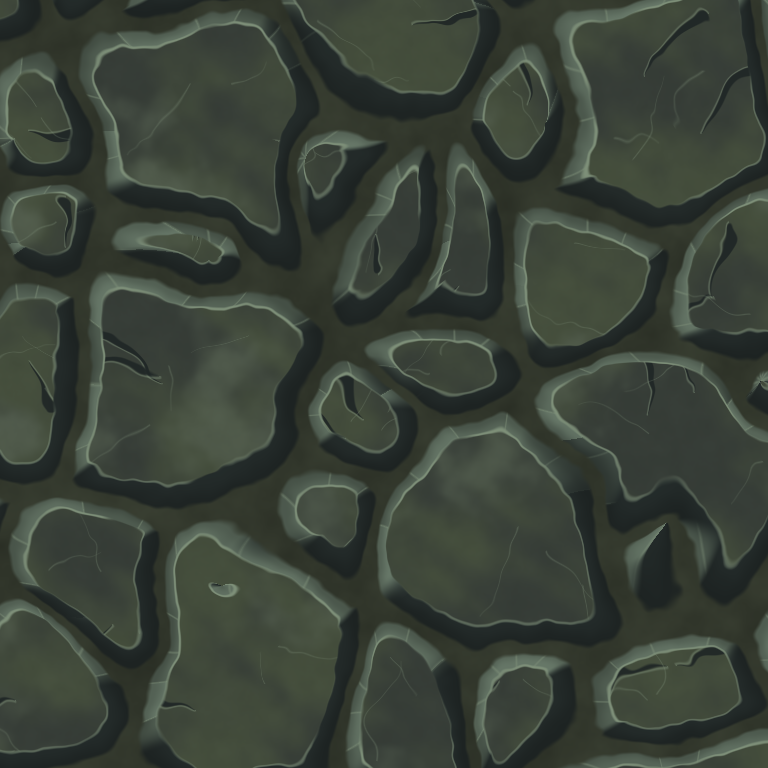
A Shadertoy shader for this texture:

```glsl
// Mossy flagstones in a painted style. A Voronoi diagram weighted by stone radius
// gives big and small rounded stones; the distance to the joint then picks mortar,
// a bevel lit from the upper left, a thin chipped rim, and a mottled, cracked face.

const float STONES_ACROSS = 5.3;
const float TAU = 6.2831853;
const vec2 LIGHT_DIR = vec2(-0.55, 0.835);

const vec3 MORTAR = vec3(0.195, 0.215, 0.170);
const vec3 SHADOW = vec3(0.125, 0.152, 0.150);
const vec3 BEVEL = vec3(0.335, 0.390, 0.340);
const vec3 RIM = vec3(0.500, 0.570, 0.480);
const vec3 FACE_SLATE = vec3(0.212, 0.238, 0.215);
const vec3 FACE_MOSS = vec3(0.268, 0.305, 0.235);
const vec3 FACE_PALE = vec3(0.330, 0.372, 0.312);

struct Stone { vec2 id; vec2 centre; float radius; float edge; vec2 normal; };

vec2 hash22(vec2 p) {
    vec3 h = fract(vec3(p.xyx) * vec3(0.1031, 0.1030, 0.0973));
    h += dot(h, h.yzx + 33.33);
    return fract((h.xx + h.yz) * h.zy);
}

float noise(vec2 p) {
    vec2 i = floor(p), f = fract(p);
    vec2 u = f * f * (3.0 - 2.0 * f);
    float low = mix(hash22(i).x, hash22(i + vec2(1, 0)).x, u.x);
    float high = mix(hash22(i + vec2(0, 1)).x, hash22(i + vec2(1, 1)).x, u.x);
    return mix(low, high, u.y);
}

float fbm(vec2 p) {
    float sum = 0.0, amp = 0.5;
    for (int i = 0; i < 4; i++) {
        sum += amp * noise(p);
        p = mat2(1.6, 1.2, -1.2, 1.6) * p + 7.3;
        amp *= 0.5;
    }
    return sum / 0.9375;
}

vec2 warp(vec2 p, float freq, float amount) {
    return p + amount * (vec2(noise(p * freq), noise(p * freq + 31.7)) - 0.5);
}

vec2 polar(float angle) { return vec2(cos(angle), sin(angle)); }

float line(float d, float halfWidth, float px) {
    return 1.0 - smoothstep(halfWidth - px, halfWidth + px, abs(d));
}

vec2 stoneCentre(vec2 cell) { return cell + 0.1 + 0.8 * hash22(cell); }

float stoneRadius(vec2 cell) {
    float h = hash22(cell + vec2(17.0, 43.0)).x;
    return 0.75 * h * h;
}

// Owning stone, rounded distance to its joint and the outward normal there
Stone findStone(vec2 p) {
    Stone s;
    vec2 base = floor(p);
    float nearest = 1e3;
    for (int k = 0; k < 25; k++) {
        vec2 cell = base + vec2(k % 5 - 2, k / 5 - 2);
        float d = length(p - stoneCentre(cell)) - stoneRadius(cell);
        if (d < nearest) { nearest = d; s.id = cell; }
    }
    s.centre = stoneCentre(s.id);
    s.radius = stoneRadius(s.id);
    vec2 outward = normalize(p - s.centre + 1e-5), normalSum = vec2(0);
    float weightSum = 1e-30, rounding = 0.065;
    for (int k = 0; k < 25; k++) {
        vec2 cell = base + vec2(k % 5 - 2, k / 5 - 2);
        if (cell == s.id) continue;
        vec2 q = p - stoneCentre(cell);
        vec2 slope = outward - normalize(q + 1e-5);
        float gap = (length(q) - stoneRadius(cell) - nearest) / max(length(slope), 0.35);
        float w = exp(-gap / rounding);
        weightSum += w;
        normalSum += w * slope;
    }
    s.edge = -rounding * log(weightSum);
    s.normal = normalSum / max(length(normalSum), 1e-20);
    return s;
}

// Signed distance to a segment, and the position along it
vec2 stroke(vec2 p, vec2 a, vec2 b) {
    vec2 pa = p - a, ba = b - a;
    float t = clamp(dot(pa, ba) / dot(ba, ba), 0.0, 1.0);
    float side = pa.x * ba.y > pa.y * ba.x ? 1.0 : -1.0;
    return vec2(side * length(pa - ba * t), t);
}

vec3 faceColor(vec2 p, vec2 id) {
    float cloud = fbm(p * 1.3 + 5.0) + 0.12 * (hash22(id + 9.0).y - 0.5);
    float brush = noise(mat2(0.8, 2.6, -0.6, 3.5) * p * 1.6);
    vec3 col = mix(FACE_SLATE, FACE_MOSS, smoothstep(0.28, 0.72, cloud + 0.2 * (brush - 0.5)));
    col = mix(col, FACE_PALE, 0.75 * smoothstep(0.52, 0.8, fbm(p * 1.8 + 40.0)));
    return col * (0.96 + 0.08 * fbm(p * 9.0));
}

// Tapered dark cracks with a light lip, then faint hairline scratches
vec3 addCracks(vec3 col, vec2 p, Stone s, float px) {
    float reach = 0.4 + 0.6 * s.radius;
    vec2 bent = warp(warp(p, 3.0, 0.22), 9.0, 0.06);
    for (int k = 0; k < 5; k++) {
        vec2 h = hash22(s.id * 3.0 + float(k) * 11.0), g = hash22(s.id + float(k) * 23.0 + 5.0);
        if (k < 2) {
            vec2 a = s.centre + reach * 0.95 * polar(TAU * h.x);
            vec2 b = s.centre + reach * 0.35 * polar(TAU * h.x + 2.0 * h.y - 1.0);
            vec2 d = stroke(bent, a, b);
            float width = 0.034 * (1.0 - d.y) * (0.5 + noise(p * 8.0));
            float shown = step(g.x, 0.65);
            col = mix(col, RIM, 0.45 * shown * line(d.x - width - 0.008, 0.006, px));
            col = mix(col, SHADOW, 0.95 * shown * line(d.x, width, px));
        } else {
            vec2 a = s.centre + 1.4 * reach * (h - 0.5);
            vec2 d = stroke(bent, a, a + (0.25 + 0.4 * g.y) * polar(TAU * g.x));
            col = mix(col, RIM, 0.35 * (1.0 - 0.6 * d.y) * line(d.x, 0.004, px));
        }
    }
    return col;
}

void mainImage(out vec4 fragColor, in vec2 fragCoord) {
    float px = STONES_ACROSS / iResolution.y;
    vec2 p = fragCoord * px + 20.0;
    vec2 shaped = warp(warp(p, 1.4, 0.36), 5.0, 0.05);
    Stone s = findStone(shaped);
    float edge = s.edge + 0.022 * (noise(p * 13.0) - 0.5);

    // Bevel split into facets around the stone
    vec2 q = shaped - s.centre;
    float facets = floor(8.0 + 9.0 * s.radius);
    float turn = atan(q.y, q.x) / TAU * facets;
    float facetTone = hash22(s.id * 5.0 + floor(turn)).x - 0.5;
    float facing = dot(s.normal, LIGHT_DIR);
    float lit = smoothstep(-0.15, 0.3, facing);
    float facetLit = smoothstep(-0.15, 0.3, facing + 0.3 * facetTone);
    float bevelStart = mix(0.032, 0.055, lit), rimAt = mix(0.162, 0.135, lit);

    vec3 bevel = mix(SHADOW, BEVEL * (1.0 + 0.3 * facetTone), facetLit);
    bevel *= 0.88 + 0.2 * smoothstep(bevelStart, rimAt, edge + 0.05 * (noise(p * 4.0) - 0.5));
    float seam = abs(fract(turn + 0.5) - 0.5) * TAU / facets * length(q);
    bevel = mix(bevel, RIM, 0.5 * lit * line(seam, 0.006, px));

    // Layers from the joint inwards
    vec3 col = MORTAR * (0.82 + 0.36 * fbm(p * 4.0));
    col = mix(col, bevel, 0.95 * smoothstep(bevelStart - 0.014, bevelStart + 0.014, edge));
    vec3 face = addCracks(faceColor(p, s.id), p, s, px);
    col = mix(col, face, smoothstep(rimAt - px, rimAt + px, edge));
    float rim = mix(0.55, 0.95, lit) * smoothstep(0.1, 0.6, noise(p * 3.5 + 60.0));
    col = mix(col, RIM, rim * line(edge - rimAt, 0.008, px));
    fragColor = vec4(col, 1.0);
}
```
